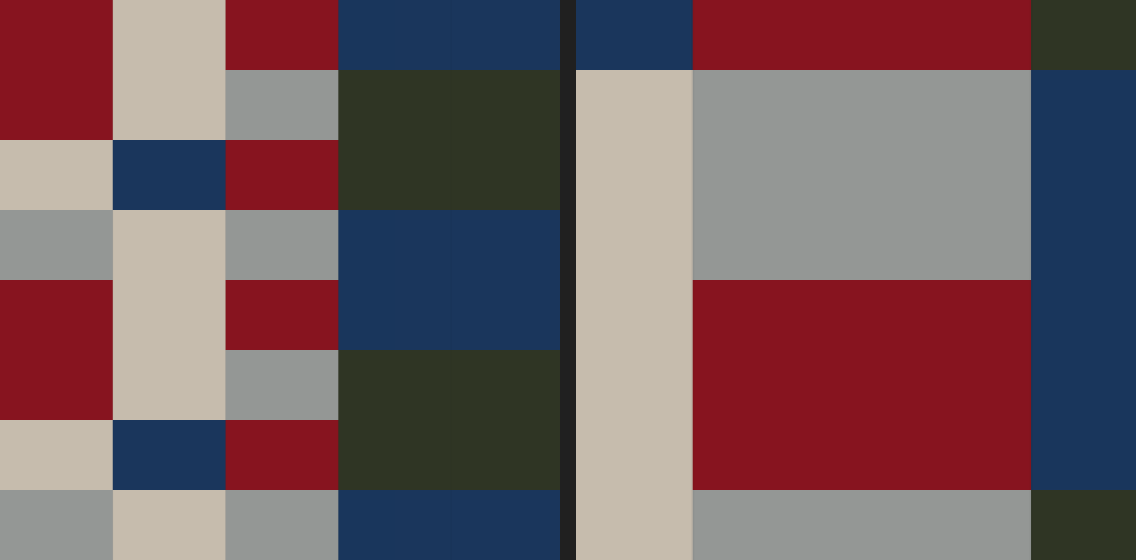
Left, the full canvas; right, a detail of the centre.
Write a Shadertoy shader that draws this pattern.

```glsl
const vec3 NAVY  = vec3(0.100, 0.210, 0.360);
const vec3 CREAM = vec3(0.775, 0.738, 0.680);
const vec3 RED   = vec3(0.530, 0.080, 0.120);
const vec3 OLIVE = vec3(0.184, 0.208, 0.143);
const vec3 GREY  = vec3(0.582, 0.594, 0.586);

const float COLUMN_WIDTH = 0.2014;
const float ROW_HEIGHT = 0.125;
const float ROWS_PER_REPEAT = 4.0;
const float SEAM_WIDTH = 0.002;
const float SEAM_DARKENING = 0.04;

// Each column cycles its own colours down a four-row repeat
vec3 blockColor(vec2 cell) {
    float row = mod(cell.y, ROWS_PER_REPEAT);
    bool isThird = row == 2.0;
    if (cell.x < 1.0) return row < 2.0 ? RED : (isThird ? CREAM : GREY);
    if (cell.x < 2.0) return isThird ? NAVY : CREAM;
    if (cell.x < 3.0) return mod(row, 2.0) < 1.0 ? RED : GREY;
    return abs(row - 1.5) < 1.0 ? OLIVE : NAVY;
}

// Blends the four blocks around the nearest corner by pixel coverage
vec3 smoothBlocks(vec2 p, vec2 pixel) {
    vec2 corner = floor(p + 0.5);
    vec2 cover = clamp((p - corner) / pixel + 0.5, 0.0, 1.0);
    vec3 upper = mix(blockColor(corner - 1.0), blockColor(corner - vec2(0.0, 1.0)), cover.x);
    vec3 lower = mix(blockColor(corner - vec2(1.0, 0.0)), blockColor(corner), cover.x);
    return mix(upper, lower, cover.y);
}

// Faint line where columns meet, leaving the canvas border clean
float columnSeam(float x, float pixel, float width) {
    float edge = floor(x + 0.5);
    float d = abs(x - edge);
    float line = clamp((0.5 * width - d) / pixel + 0.5, 0.0, 1.0);
    return line * step(0.5, edge);
}

void mainImage(out vec4 fragColor, in vec2 fragCoord) {
    vec2 uv = fragCoord / iResolution.xy;
    vec2 blockSize = vec2(COLUMN_WIDTH, ROW_HEIGHT);

    // Block coordinates, with rows counted from the top
    vec2 p = vec2(uv.x, 1.0 - uv.y) / blockSize;
    vec2 pixel = 1.0 / (iResolution.xy * blockSize);

    vec3 color = smoothBlocks(p, pixel);
    color *= 1.0 - SEAM_DARKENING * columnSeam(p.x, pixel.x, SEAM_WIDTH / COLUMN_WIDTH);
    fragColor = vec4(color, 1.0);
}
```
